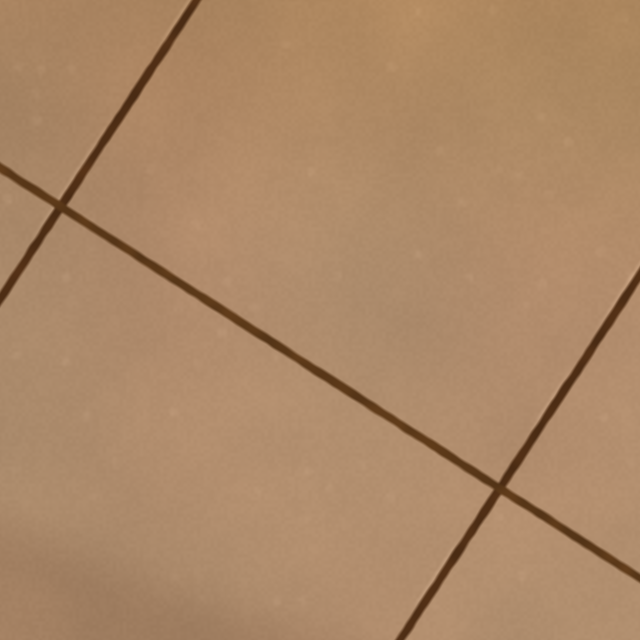
Reproduce this texture procedurally as a WebGL 2 fragment shader.

```glsl
#version 300 es
precision highp float;

uniform vec2 u_resolution;
out vec4 fragColor;

#define CORNER vec2(0.095, 0.677)
#define ROW_STEP vec2(0.686, -0.440)
#define COLUMN_STEP vec2(0.4475, 0.681)
#define JOINT_HALF_WIDTH 0.0064
#define JOINT_SOFTNESS 0.0032
#define TILE_COLOR vec3(0.690, 0.550, 0.425)
#define SHADE_COLOR vec3(0.625, 0.480, 0.365)
#define WARM_COLOR vec3(0.690, 0.535, 0.365)
#define ROW_JOINT_COLOR vec3(0.355, 0.220, 0.095)
#define COLUMN_JOINT_COLOR vec3(0.310, 0.180, 0.080)
#define MOTTLE 0.045
#define GRAIN 0.018

float hash(vec2 p) {
    vec3 q = fract(p.xyx * vec3(0.1031, 0.1030, 0.0973));
    q += dot(q, q.yzx + 33.33);
    return fract((q.x + q.y) * q.z);
}

float noise(vec2 p) {
    vec2 i = floor(p);
    vec2 f = fract(p);
    f = f * f * (3.0 - 2.0 * f);
    return mix(mix(hash(i), hash(i + vec2(1, 0)), f.x),
               mix(hash(i + vec2(0, 1)), hash(i + vec2(1, 1)), f.x), f.y);
}

float fbm(vec2 p) {
    float sum = 0.0;
    float weight = 0.5;
    for (int i = 0; i < 4; i++) {
        sum += weight * noise(p);
        p = p * 2.03 + 17.1;
        weight *= 0.5;
    }
    return sum / 0.9375;
}

// Sparse soft pale specks, at most one per cell
float flecks(vec2 p) {
    vec2 cell = floor(p);
    vec2 center = 0.3 + 0.4 * vec2(hash(cell + 3.7), hash(cell + 9.2));
    float present = step(0.90, hash(cell + 51.0));
    return present * (1.0 - smoothstep(0.05, 0.3, length(fract(p) - center)));
}

// Tile surface: broad lighting, mottling, specks and grain
vec3 tileSurface(vec2 uv, vec2 tile) {
    float cloud = fbm(uv * 6.0 + 40.0);
    vec3 color = TILE_COLOR;

    float warmth = smoothstep(0.5, 1.1, uv.y + 0.15 * (uv.x - 0.5));
    color = mix(color, WARM_COLOR, 0.85 * warmth);
    float cornerShade = 1.0 - smoothstep(0.05, 0.6, length(uv - vec2(0.0, 1.0)));
    color = mix(color, SHADE_COLOR, 0.4 * cornerShade);

    float shadowEdge = 0.19 - 0.38 * uv.x + 0.03 * (cloud - 0.5);
    float shadow = 1.0 - smoothstep(-0.07, 0.06, uv.y - shadowEdge);
    color = mix(color, SHADE_COLOR, 0.8 * shadow);

    color *= 1.0 + MOTTLE * (cloud - 0.5) * 2.0;
    color *= 1.0 + 0.02 * (hash(tile + 20.0) - 0.5);
    color.r += 0.02 * (noise(uv * 3.5 + 8.0) - 0.5);
    color += 0.03 * flecks(uv * 24.0) * noise(uv * 70.0);
    color += GRAIN * (noise(uv * 190.0) - 0.5);
    return color;
}

// Joint coverage from the distance to its center line
float joint(float dist, float halfWidth) {
    float soft = max(JOINT_SOFTNESS, 0.75 / u_resolution.y);
    return 1.0 - smoothstep(halfWidth - soft, halfWidth + soft, dist);
}

void main() {
    vec2 uv = gl_FragCoord.xy / u_resolution;

    // Slanted tile grid: whole numbers of grid lie on the joints
    vec2 grid = inverse(mat2(ROW_STEP, COLUMN_STEP)) * (uv - CORNER);
    vec2 offset = (grid - round(grid)) * vec2(length(ROW_STEP), length(COLUMN_STEP));
    vec2 dist = abs(offset);

    vec3 color = tileSurface(uv, floor(grid));

    // Worn pale rim on one side of the column joints
    float rim = smoothstep(0.006, 0.009, -offset.x) * (1.0 - smoothstep(0.009, 0.015, -offset.x));
    color += 0.05 * rim * smoothstep(0.3, 0.7, noise(uv * 9.0 + 2.0));

    // Joints with slightly uneven edges and tone
    float halfWidth = JOINT_HALF_WIDTH + 0.0016 * (noise(uv * 65.0) - 0.5);
    float tone = 0.9 + 0.2 * noise(uv * 45.0 + 5.0);
    color = mix(color, COLUMN_JOINT_COLOR * tone, joint(dist.x, halfWidth));
    color = mix(color, ROW_JOINT_COLOR * tone, joint(dist.y, halfWidth));

    fragColor = vec4(color, 1.0);
}
```
